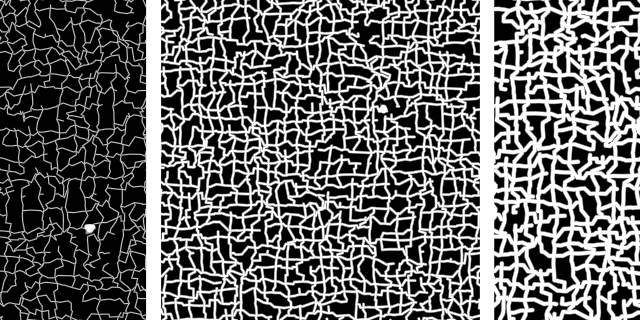
A Shadertoy shader for this pattern:

```glsl
// Three panels of white crackle networks on black: thin, medium and bold strokes.

vec4 hash4(vec2 p) {
    vec4 q = fract(p.xyxy * vec4(0.1031, 0.1030, 0.0973, 0.1099));
    q += dot(q, q.wzxy + 33.33);
    return fract((q.xxyz + q.yzzw) * q.zywx);
}

// Smooth two-channel value noise
vec2 noise2(vec2 p) {
    vec2 i = floor(p), f = fract(p);
    f = f * f * (3.0 - 2.0 * f);
    vec2 low = mix(hash4(i).xy, hash4(i + vec2(1, 0)).xy, f.x);
    vec2 high = mix(hash4(i + vec2(0, 1)).xy, hash4(i + vec2(1, 1)).xy, f.x);
    return mix(low, high, f.y);
}

float segment(vec2 p, vec2 a, vec2 b) {
    vec2 pa = p - a, ba = b - a;
    return length(pa - ba * clamp(dot(pa, ba) / (dot(ba, ba) + 1e-5), 0.0, 1.0));
}

// Stepped path from a to b along x; some paths are dropped or cut to a stub
float wire(vec2 p, vec2 a, vec2 b, vec4 rnd, float rough) {
    vec2 wobble = rough * (fract(rnd.xy * 17.3) - 0.5);
    vec2 bendA = vec2(mix(a.x, b.x, 0.15 + 0.4 * rnd.x), a.y + wobble.x);
    vec2 bendB = vec2(mix(a.x, b.x, 0.5 + 0.4 * rnd.y), b.y + wobble.y);
    float stub = segment(p, a, bendA);
    if (rnd.z < 0.15) return rnd.w < 0.45 ? stub : 9.0;
    return min(stub, min(segment(p, bendA, bendB), segment(p, bendB, b)));
}

// Grid node, shifted by its own jitter and by a drift shared with its neighbours
vec2 node(vec2 id, float drift) {
    return id + 0.5 + 0.6 * (hash4(id).xy - 0.5)
         + drift * (noise2(id * 0.37 + 51.0) - 0.5);
}

// Distance to the network, in grid cells
float network(vec2 p, float drift, float rough) {
    vec2 base = floor(p);
    float d = 9.0;
    for (int y = -2; y <= 1; y++)
    for (int x = -2; x <= 1; x++) {
        vec2 id = base + vec2(x, y);
        vec2 a = node(id, drift);
        vec2 right = node(id + vec2(1, 0), drift);
        vec2 above = node(id + vec2(0, 1), drift);
        d = min(d, wire(p, a, right, hash4(id + 211.0), rough));
        d = min(d, wire(p.yx, a.yx, above.yx, hash4(id + 437.0), rough));
    }
    return d;
}

// Ragged solid patch
float blob(vec2 p, vec2 centre) {
    return length((p - centre) * vec2(0.85, 1.0)) - 0.008 - 0.011 * noise2(p * 75.0).x;
}

float coverage(float d, float soft) {
    return clamp(0.5 - d / soft, 0.0, 1.0);
}

void mainImage(out vec4 fragColor, in vec2 fragCoord) {
    vec2 p = fragCoord / iResolution.y;
    float pixel = 1.0 / iResolution.y;
    float soft = max(0.0045, pixel);

    // Stroke half width, cell size, drift and roughness of each panel
    float halfWidth = 0.0039, cell = 0.034, drift = 0.9, rough = 0.15;
    vec2 seed = vec2(40.0, 90.0);
    if (p.x < 0.48) {
        halfWidth = 0.0013; cell = 0.041; drift = 1.3; rough = 0.4;
        seed = vec2(130.0, 20.0);
    } else if (p.x > 1.52) {
        halfWidth = 0.0065; cell = 0.043; drift = 1.0; rough = 0.12;
        seed = vec2(260.0, 150.0);
    }

    float d = network(p / cell + seed, drift, rough) * cell - halfWidth;
    d = min(d, min(blob(p, vec2(0.281, 0.284)), blob(p, vec2(1.198, 0.661))));
    float ink = coverage(d, soft);

    // White gutters between the panels
    float gutter = min(abs(p.x - 0.480) - 0.0235, abs(p.x - 1.522) - 0.0225);
    ink = max(ink, coverage(gutter, pixel));

    fragColor = vec4(vec3(mix(0.004, 0.996, ink)), 1.0);
}
```
